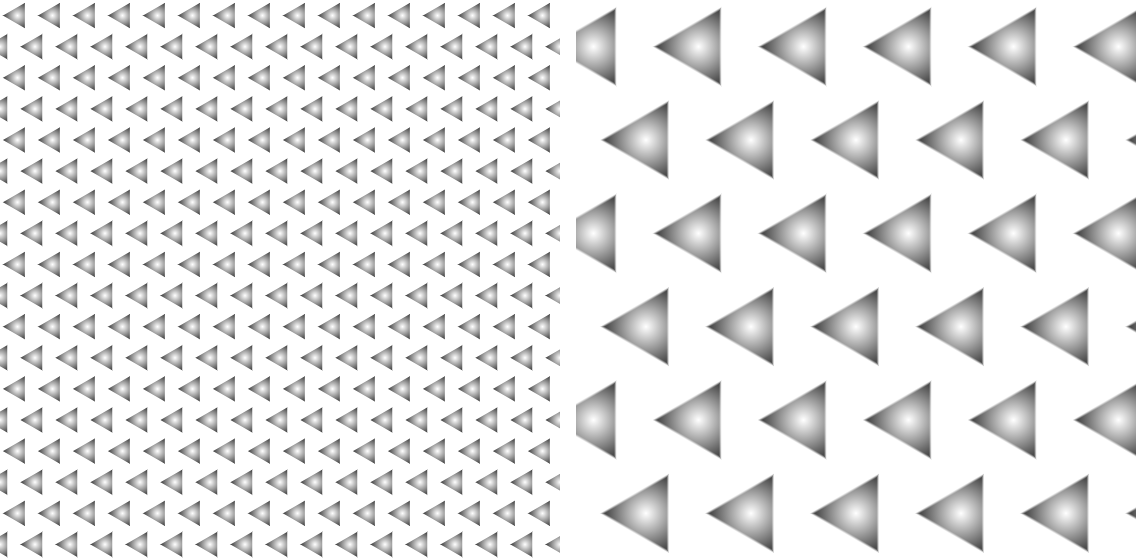
Left, the full canvas; right, a detail of the centre.
A WebGL 2 fragment shader for this pattern:

```glsl
#version 300 es
precision highp float;
// Staggered rows of left-pointing triangles, each shaded from a white centre to dark corners.

uniform vec2 u_resolution;
out vec4 fragColor;

const vec2 REPEATS = vec2(16.0, 18.0);   // even row count keeps the stagger seamless
const float INRADIUS = 0.0130;           // centre to side, in canvas units
const float MIN_SOFTNESS = 0.0010;       // half width of the soft edge
const vec3 PAPER = vec3(1.0);
const vec3 CORE = vec3(1.0);
const vec3 CORNER = vec3(0.22);

// Position relative to the nearest motif centre, odd rows shifted by half a cell.
vec2 staggeredCell(vec2 uv, vec2 repeats) {
    vec2 grid = uv * repeats;
    float shift = 0.5 * mod(floor(grid.y), 2.0);
    vec2 local = fract(vec2(grid.x + 0.5 + shift, grid.y)) - 0.5;
    return local / repeats;
}

// Distance bound to an equilateral triangle whose tip points left.
float leftTriangle(vec2 p, float inradius) {
    return max(p.x, abs(p.y) * 0.8660 - p.x * 0.5) - inradius;
}

// Linear radial ramp that reaches the dark colour at the corners.
vec3 radialShade(vec2 p, float radius, vec3 inner, vec3 outer) {
    return mix(inner, outer, clamp(length(p) / radius, 0.0, 1.0));
}

void main() {
    vec2 uv = gl_FragCoord.xy / u_resolution;
    float pixel = 1.0 / min(u_resolution.x, u_resolution.y);
    float softness = max(MIN_SOFTNESS, 0.6 * pixel);

    vec2 p = staggeredCell(uv, REPEATS);
    float d = leftTriangle(p, INRADIUS);
    float coverage = 1.0 - smoothstep(-softness, softness, d);

    vec3 shade = radialShade(p, 2.0 * INRADIUS, CORE, CORNER);
    fragColor = vec4(mix(PAPER, shade, coverage), 1.0);
}
```
